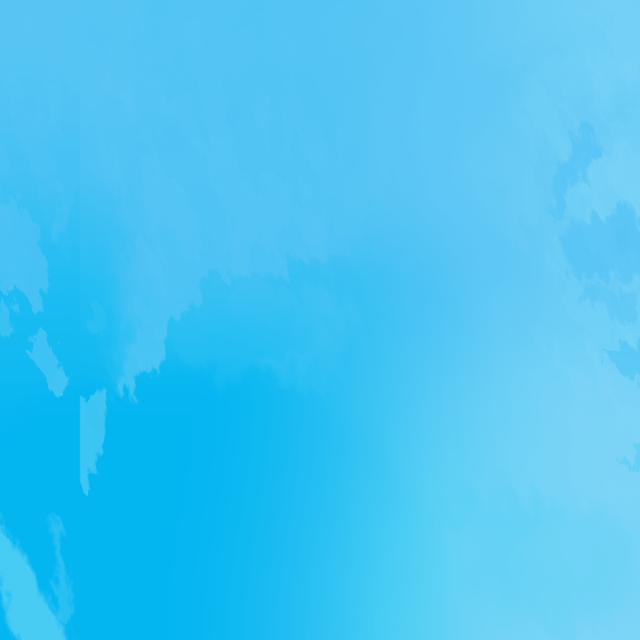
A Shadertoy shader for this background:

```glsl
// Bright cyan sky with a deep blue hollow, ragged pale clouds and a hard seam near the left side.

vec2 gradientAt(vec2 cell) {
    float angle = 6.2832 * fract(sin(dot(cell, vec2(127.1, 311.7))) * 43758.5);
    return vec2(cos(angle), sin(angle));
}

float gradientNoise(vec2 p) {
    vec2 i = floor(p), f = fract(p);
    vec2 u = f * f * f * (f * (f * 6.0 - 15.0) + 10.0);
    vec2 e = vec2(1.0, 0.0);
    return mix(mix(dot(gradientAt(i), f), dot(gradientAt(i + e), f - e), u.x),
               mix(dot(gradientAt(i + e.yx), f - e.yx), dot(gradientAt(i + 1.0), f - 1.0), u.x), u.y);
}

float fbm(vec2 p) {
    float sum = 0.0, amp = 0.6;
    for (int i = 0; i < 5; i++) {
        sum += amp * gradientNoise(p);
        p = mat2(1.9, 0.6, -0.6, 1.9) * p + 3.7;
        amp *= 0.58;
    }
    return sum;
}

// Soft ellipse: 1 inside, 0 outside
float puff(vec2 p, vec2 center, vec2 radii, float softness) {
    return 1.0 - smoothstep(1.0 - softness, 1.0 + softness, length((p - center) / radii));
}

// Stroke from a to b whose half-width changes along its length
float wisp(vec2 p, vec2 a, vec2 b, float widthA, float widthB, float softness) {
    float h = clamp(dot(p - a, b - a) / dot(b - a, b - a), 0.0, 1.0);
    float d = length(p - mix(a, b, h)) - mix(widthA, widthB, h);
    return 1.0 - smoothstep(-softness, softness, d);
}

// Paleness of the clear sky, 0 deep to 0.5 pale
float clearSky(vec2 p) {
    float upper = 0.335 * smoothstep(0.33, 0.76, p.y);
    float shift = 0.045 * (1.0 - smoothstep(0.0, 0.4, p.y));
    float right = 0.48 * smoothstep(0.27, 0.95, p.x + shift);
    right *= mix(1.0, 0.45, smoothstep(0.35, 0.85, p.y));
    float rim = smoothstep(0.41, 0.46, length(p - vec2(0.28, 0.0)));
    float leftDip = (1.0 - smoothstep(0.12, 0.26, p.x)) * smoothstep(0.4, 0.6, p.y);
    float tone = length(vec2(upper, right)) - 0.05 * leftDip * (1.0 - smoothstep(0.65, 0.85, p.y));
    return tone + 0.02 * rim * (1.0 - smoothstep(0.4, 0.6, p.y)) * (1.0 - smoothstep(0.6, 0.9, p.x));
}

// Clouds in the narrow strip left of the seam
float stripClouds(float tone, vec2 p, vec2 q) {
    tone -= 0.03 * smoothstep(0.4, 0.6, p.y) * (1.0 - smoothstep(0.75, 0.95, p.y));
    tone = mix(tone, 0.3, 0.85 * wisp(q, vec2(0.015, 0.62), vec2(0.058, 0.53), 0.06, 0.014, 0.004));
    tone = mix(tone, 0.28, 0.7 * wisp(q, vec2(0.105, 0.72), vec2(0.095, 0.62), 0.018, 0.006, 0.005));
    tone = mix(tone, 0.26, 0.9 * wisp(q, vec2(0.058, 0.46), vec2(0.09, 0.41), 0.014, 0.022, 0.003));
    tone = mix(tone, 0.26, 0.8 * puff(q, vec2(0.008, 0.5), vec2(0.016, 0.03), 0.2));
    tone = mix(tone, 0.31, 0.9 * wisp(q, vec2(-0.015, 0.18), vec2(0.085, -0.03), 0.02, 0.04, 0.012));
    return mix(tone, 0.25, 0.6 * wisp(q, vec2(0.085, 0.18), vec2(0.105, 0.04), 0.006, 0.012, 0.006));
}

// Broad cloud bank with hanging wisps, right of the seam
float bankClouds(float tone, vec2 p, vec2 q) {
    float lowerEdge = 0.38 + 0.18 * smoothstep(0.2, 0.34, q.x) + 0.5 * max(q.x - 0.43, 0.0);
    float leftFade = smoothstep(0.15, 0.24, q.x + 0.06 * (0.5 - q.y));
    float bank = smoothstep(-0.004, 0.016, q.y - lowerEdge) * leftFade;
    tone = mix(tone, 0.32, 0.85 * bank * (1.0 - smoothstep(0.45, 0.7, p.x)));
    tone = mix(tone, 0.28, 0.8 * wisp(q, vec2(0.24, 0.53), vec2(0.195, 0.385), 0.022, 0.009, 0.007));
    tone = mix(tone, 0.27, 0.85 * wisp(q, vec2(0.135, 0.36), vec2(0.13, 0.25), 0.03, 0.012, 0.004));
    tone = mix(tone, 0.24, 0.4 * puff(q, vec2(0.15, 0.495), vec2(0.012, 0.025), 0.3));
    tone += 0.05 * puff(q, vec2(0.39, 0.49), vec2(0.16, 0.075), 0.25) * (1.0 - bank);
    return tone + 0.035 * puff(q, vec2(0.46, 0.42), vec2(0.06, 0.025), 0.4);
}

// Bluer gaps and shadows in the pale clouds at the right
float rightClouds(float tone, vec2 q) {
    tone += 0.05 * puff(q, vec2(1.0, 1.0), vec2(0.2, 0.12), 0.7);
    tone += 0.025 * puff(q, vec2(0.93, 0.83), vec2(0.12, 0.09), 0.2);
    tone += 0.035 * puff(q, vec2(0.98, 0.7), vec2(0.09, 0.06), 0.25);
    float gap = wisp(q, vec2(0.91, 0.77), vec2(0.868, 0.68), 0.022, 0.008, 0.006);
    gap = max(gap, puff(q, vec2(0.95, 0.615), vec2(0.075, 0.052), 0.15));
    gap = max(gap, 0.7 * wisp(q, vec2(0.92, 0.54), vec2(0.98, 0.52), 0.014, 0.02, 0.005));
    gap = max(gap, wisp(q, vec2(1.01, 0.435), vec2(0.94, 0.445), 0.032, 0.004, 0.004));
    gap = max(gap, 0.8 * wisp(q, vec2(1.0, 0.285), vec2(0.965, 0.28), 0.012, 0.004, 0.004));
    tone = mix(tone, 0.34, 0.8 * gap);
    tone -= 0.05 * puff(q, vec2(0.87, 0.12), vec2(0.12, 0.1), 0.4);
    return tone - 0.025 * puff(q, vec2(0.77, 0.2), vec2(0.09, 0.04), 0.4);
}

void mainImage(out vec4 fragColor, in vec2 fragCoord) {
    vec2 p = fragCoord / iResolution.xy;

    // Ragged domain shared by the cloud shapes
    vec2 grain = (p + vec2(0.25 * p.y, 0.0)) * vec2(32.0, 15.0);
    vec2 q = p + vec2(0.032, 0.07) * vec2(fbm(grain), fbm(grain + 17.3));

    float sky = clearSky(p);
    float pixel = 1.0 / iResolution.x;
    float seam = smoothstep(0.125 - pixel, 0.125 + pixel, p.x);
    float tone = mix(stripClouds(sky, p, q), bankClouds(sky, p, q), seam);
    tone = rightClouds(tone, q);

    // Thin layered veils, strongest inside the clouds
    float cloudy = max(puff(p, vec2(0.98, 0.65), vec2(0.2, 0.3), 0.4), puff(p, vec2(0.2, 0.6), vec2(0.4, 0.3), 0.5));
    float veil = smoothstep(0.0, 0.08, fbm(grain * 0.55 + 31.0)) - 0.5;
    tone += (0.018 * veil * cloudy + 0.018 * fbm(p * vec2(11.0, 8.0) + 5.0)) * smoothstep(0.06, 0.26, tone);

    // Deep azure to pale cyan, greener towards the bottom
    vec3 color = mix(vec3(0.01, 0.712, 0.943), vec3(0.5, 0.835, 0.966), clamp(tone * 2.0, 0.0, 1.0));
    float green = mix(0.02, -0.022, smoothstep(0.1, 0.65, p.y));
    color.g += green * smoothstep(0.1, 0.3, tone) * (1.0 - 0.8 * smoothstep(0.35, 0.48, tone));
    fragColor = vec4(color, 1.0);
}
```
